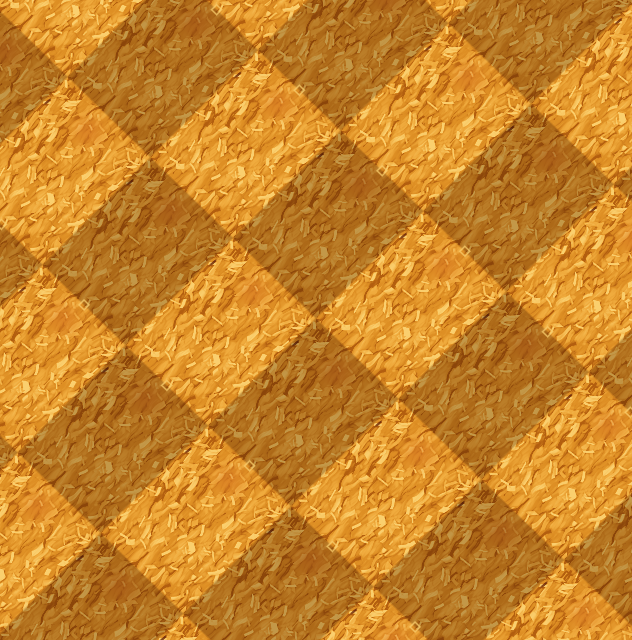
A WebGL 2 fragment shader for this pattern:

```glsl
#version 300 es
precision highp float;
// Diagonal checkerboard of pressed strand board. Every rectangular tile repeats
// the same fibres and overlapping wood chips, scattered on wrapped hash grids;
// alternate tiles are tinted darker.
uniform vec2 u_resolution;
out vec4 outColor;

// Layout, in canvas heights
const vec2 CORNER = vec2(0.4935, 0.5026);
const vec2 EDGE_U = vec2(0.1293, -0.1258);
const vec2 EDGE_V = vec2(0.1682, 0.1677);
const vec2 TILE_SIZE = vec2(0.1804, 0.2375);

// Wood colours, from deepest to palest
const vec3 DEEP = vec3(0.70, 0.37, 0.06);
const vec3 AMBER = vec3(0.87, 0.56, 0.14);
const vec3 GOLD = vec3(0.94, 0.67, 0.24);
const vec3 PALE = vec3(0.98, 0.81, 0.43);
const vec3 KNOT = vec3(0.42, 0.15, 0.04);
const vec3 STAIN = vec3(0.85, 0.46, 0.14);
const vec3 DARK_TINT = vec3(0.78, 0.735, 0.66);

const vec2 STAIN_AT = vec2(0.46, 0.84);
const vec2 KNOT_AT = vec2(0.03, 0.79);
const vec2 MARK_AT = vec2(0.5, 1.0);
const float MARK_RADIUS = 0.0055;
const float SHADOW_WIDTH = 0.004;

vec4 hash4(vec2 p) {
  vec4 q = fract(p.xyxy * vec4(0.1031, 0.1030, 0.0973, 0.1099));
  q += dot(q, q.wzxy + 33.33);
  return fract((q.xxyz + q.yzzw) * q.zywx);
}

// Value noise that wraps after the given period
float noise(vec2 p, vec2 period) {
  vec2 i = floor(p), f = fract(p);
  f = f * f * (3.0 - 2.0 * f);
  float a = hash4(mod(i, period)).x;
  float b = hash4(mod(i + vec2(1, 0), period)).x;
  float c = hash4(mod(i + vec2(0, 1), period)).x;
  float d = hash4(mod(i + vec2(1, 1), period)).x;
  return mix(mix(a, b, f.x), mix(c, d, f.x), f.y);
}

float tileNoise(vec2 tile, vec2 freq) { return noise(tile * freq, freq); }

// Paints one layer of chips over the tone; range holds their darkest and palest tone
float chips(float tone, vec2 tile, vec2 grid, vec2 halfSize, float spread,
            float density, vec2 range, float seed, float px) {
  for (int k = 0; k < 9; k++) {
    vec2 id = floor(tile * grid) + vec2(k % 3, k / 3) - 1.0;
    vec2 key = mod(id, grid) + seed;
    vec4 h = hash4(key), g = hash4(key + 57.0);
    if (h.w > density) continue;
    vec2 d = (tile - (id + 0.1 + 0.8 * h.xy) / grid) * TILE_SIZE;
    float angle = spread * (2.0 * h.z - 1.0), s = sin(angle), c = cos(angle);
    d = mat2(c, s, -s, c) * d;
    d.y += d.x * 2.0 * (g.x - 0.5);                  // slanted ends
    d.x += 0.0015 * sin(d.y * 180.0 + g.y * 6.3);    // bowed sides
    vec2 e = abs(d) - halfSize * mix(vec2(0.4), vec2(1), g.zw);
    float dist = max(e.x, e.y);
    float grain = noise(d * vec2(260, 45) + 40.0 * h.xy + 50.0, vec2(512)) - 0.5;
    float shade = mix(range.x, range.y, g.y) + 0.28 * grain;
    tone -= 0.13 * smoothstep(SHADOW_WIDTH, 0.0, dist);
    tone = mix(tone, shade, smoothstep(0.6 * px, -0.6 * px, dist));
  }
  return tone;
}

vec3 woodColor(float t) {
  vec3 c = mix(DEEP, AMBER, smoothstep(0.0, 0.33, t));
  c = mix(c, GOLD, smoothstep(0.33, 0.66, t));
  return mix(c, PALE, smoothstep(0.66, 1.0, t));
}

void main() {
  float px = 1.0 / u_resolution.y;
  vec2 tile = inverse(mat2(EDGE_U, EDGE_V)) * (gl_FragCoord.xy * px - CORNER);

  // Long fibres underneath
  vec2 bent = tile + vec2(0.07 * tileNoise(tile, vec2(4, 5)), 0.0);
  float tone = 0.08 + 0.35 * tileNoise(bent, vec2(13, 3))
             + 0.35 * tileNoise(bent, vec2(34, 5)) + 0.2 * tileNoise(bent, vec2(70, 12));

  // Aligned strands, dark slivers, then pale chips lying across them
  tone = chips(tone, tile, vec2(13, 7), vec2(0.0065, 0.030), 0.25, 0.8, vec2(0.25, 0.8), 11.0, px);
  tone = chips(tone, tile, vec2(15, 8), vec2(0.0035, 0.024), 0.35, 0.6, vec2(0.2, 0.95), 131.0, px);
  tone = chips(tone, tile, vec2(14, 9), vec2(0.0017, 0.020), 0.40, 0.35, vec2(-0.1, 0.35), 251.0, px);
  tone = chips(tone, tile, vec2(9, 12), vec2(0.0050, 0.014), 0.90, 0.38, vec2(0.6, 1.05), 373.0, px);
  tone = chips(tone, tile, vec2(14, 18), vec2(0.0024, 0.009), 1.30, 0.25, vec2(0.7, 1.1), 491.0, px);
  tone += 0.22 * (tileNoise(tile, vec2(5, 4)) - 0.5);
  tone += 0.14 * (tileNoise(bent, vec2(90, 26)) - 0.5);
  vec3 color = woodColor(tone);

  // Reddish stain and a dark knot in each tile
  vec2 toStain = (fract(tile - STAIN_AT + 0.5) - 0.5) * TILE_SIZE;
  color = mix(color, STAIN, 0.45 * exp(-dot(toStain, toStain) * 1800.0));
  vec2 toKnot = (fract(tile - KNOT_AT + 0.5) - 0.5) * TILE_SIZE;
  float knot = length(toKnot / vec2(0.0025, 0.009)) + 0.5 * tileNoise(tile, vec2(60, 30));
  color = mix(color, KNOT, 0.8 * smoothstep(1.3, 0.7, knot));

  // Checker tint with smoothed tile edges
  vec2 side = clamp(sin(tile * 3.14159) * TILE_SIZE / (3.14159 * px), -1.0, 1.0);
  color *= mix(DARK_TINT, vec3(1), 0.5 + 0.5 * side.x * side.y);

  // Small pale hollow diamond on every second seam
  vec2 m = abs(vec2(fract(tile.x), mod(tile.y, 2.0)) - MARK_AT) * TILE_SIZE;
  float rim = abs(max(m.x, m.y) - MARK_RADIUS) - 0.0008;
  color = mix(color, PALE, 0.75 * smoothstep(px, -0.5 * px, rim));

  outColor = vec4(color, 1.0);
}
```
